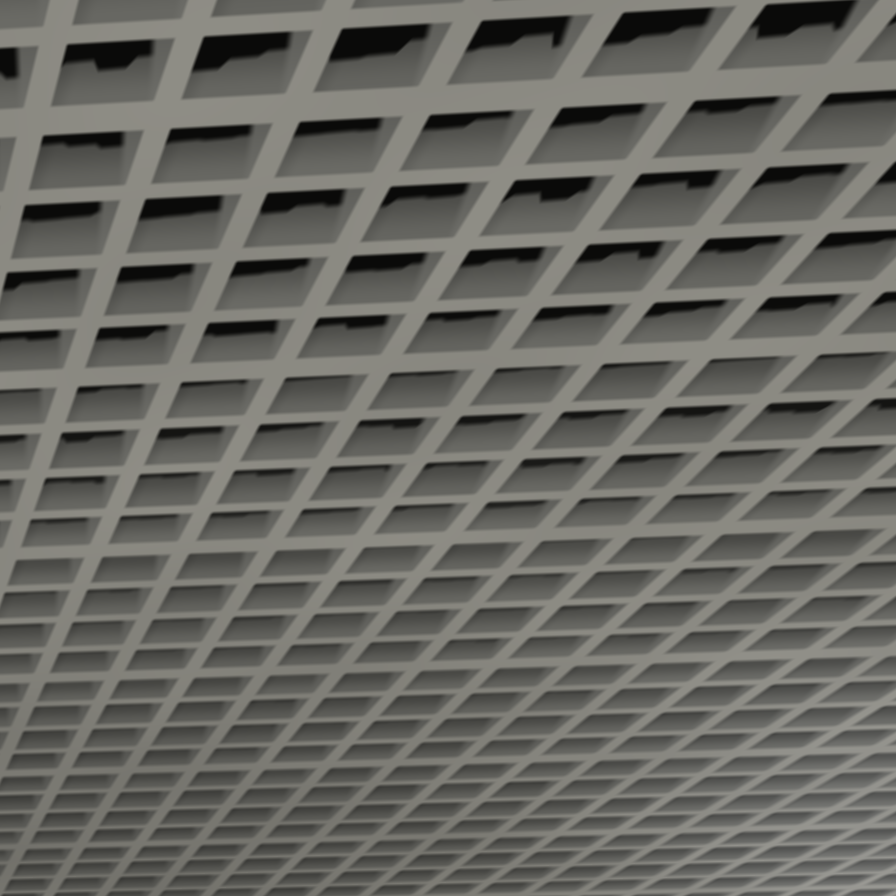
Write a WebGL 2 fragment shader that draws this pattern.

```glsl
#version 300 es
precision highp float;
// An open-cell ceiling grid receding in perspective: slanted bars cross level bars,
// every fourth level bar is thicker. Each opening shows a shaded far wall, a tapering
// side wall and a ragged dark gap that closes up with distance.

#define VANISH vec2(-0.336, -0.6146)  // where the slanted bars converge
#define COL_PITCH 0.0955              // slanted bar spacing, as a view slope
#define COL_START 0.2525              // view slope of column zero
#define ROW_SCALE 24.92               // level bar density
#define ROW_START 16.574              // shifts the level bars
#define ROW_TILT 0.036                // rise of the level bars to the right
#define BAR_HALF 0.105                // half width of slanted bars, in cells
#define THIN_HALF 0.105               // half width of thin level bars
#define THICK_HALF 0.18               // half width of every fourth level bar
#define SIDE_WALL 0.20                // widest part of the side wall
#define SOFTNESS 0.0026               // edge blur, in canvas units

uniform vec2 u_resolution;
out vec4 fragColor;

const vec3 BAR_COLOR  = vec3(0.545, 0.54, 0.51);
const vec3 SIDE_COLOR = vec3(0.43, 0.43, 0.41);
const vec3 WALL_LIGHT = vec3(0.405, 0.405, 0.385);
const vec3 WALL_DARK  = vec3(0.29, 0.29, 0.275);
const vec3 GAP_COLOR  = vec3(0.04, 0.04, 0.035);

float hash(vec2 p) {
  return fract(sin(dot(p, vec2(127.1, 311.7))) * 4375.85);
}

// Soft step with a blur half-width
float edge(float d, float blur) {
  return smoothstep(-blur, blur, d);
}

// Half width of a level bar by its index
float levelHalf(float index) {
  return mod(index, 4.0) < 0.5 ? THICK_HALF : THIN_HALF;
}

// Uneven steps along the lower rim of the dark gap
float raggedStep(float x, vec2 id) {
  float s = x * 3.0 + hash(id + 7.3);
  float i = floor(s);
  float a = hash(id * 3.1 + i);
  float b = hash(id * 3.1 + i + 1.0);
  return mix(a, b, smoothstep(0.7, 1.0, s - i));
}

// Colour inside one opening; q runs 0..1 rightward and downward
vec3 opening(vec2 q, vec2 id, vec2 blur) {
  float nearness = 1.0 - smoothstep(2.0, 12.0, id.y);
  vec3 color = mix(WALL_DARK, WALL_LIGHT, smoothstep(0.05, 0.95, q.y));
  color *= 0.96 + 0.07 * hash(id);
  color *= mix(0.90, 1.0, smoothstep(0.0, 0.2, q.x));

  // Dark gap, shallower behind thick bars and further away
  float depth = 0.33 * exp(-0.12 * id.y);
  depth -= mod(id.y, 4.0) < 0.5 ? 0.13 : 0.0;
  depth += 0.07 * (hash(id + 2.7) - 0.5);
  depth *= 0.62 + 0.7 * raggedStep(q.x, id);
  depth += 0.07 * (0.5 - q.x) * nearness;
  float gap = edge(depth - q.y, blur.y + 0.03);
  color = mix(color, GAP_COLOR, gap * mix(0.30, 1.0, nearness));

  // Side wall narrows toward the lower corner
  float wall = SIDE_WALL * (1.0 - 0.8 * q.y);
  float side = edge(q.x - 1.0 + wall, blur.x + 0.025);
  return mix(color, SIDE_COLOR * (0.86 + 0.14 * q.y), side);
}

void main() {
  vec2 p = gl_FragCoord.xy / u_resolution.y;

  // Perspective plane: x counts columns, y counts rows away from the viewer
  vec2 ray = p - VANISH;
  float slope = ray.x / ray.y;
  float level = 1.0 + ROW_TILT * (p.x - 0.5);
  vec2 grid = vec2((slope - COL_START) / COL_PITCH,
                   ROW_SCALE * level / ray.y - ROW_START);
  vec2 id = floor(grid);
  vec2 f = grid - id;
  vec2 blur = SOFTNESS * vec2(sqrt(1.0 + slope * slope) / (COL_PITCH * ray.y),
                              ROW_SCALE / (ray.y * ray.y));

  // Opening bounded by its four bars
  vec2 low = vec2(BAR_HALF, levelHalf(id.y));
  vec2 high = 1.0 - vec2(BAR_HALF, levelHalf(id.y + 1.0));
  vec2 size = high - low;
  vec2 q = clamp((f - low) / size, 0.0, 1.0);
  float inside = edge(f.x - low.x, blur.x) * edge(high.x - f.x, blur.x)
               * edge(f.y - low.y, blur.y) * edge(high.y - f.y, blur.y);

  // Bars with faint uneven tone
  float sheen = sin(grid.x * 1.7 + grid.y * 0.6) + sin(grid.x * 0.8 - grid.y * 1.1);
  vec3 bar = BAR_COLOR * (1.0 + 0.012 * sheen);
  vec3 color = mix(bar, opening(q, id, blur / size), inside);

  // Far end dims at the left and catches cool light at the right
  float far = 1.0 - smoothstep(0.0, 0.45, p.y);
  color *= 1.0 - 0.16 * far * (1.0 - smoothstep(0.2, 1.0, p.x));
  color += vec3(0.045, 0.048, 0.058) * far * smoothstep(0.5, 1.0, p.x);
  fragColor = vec4(color, 1.0);
}
```
